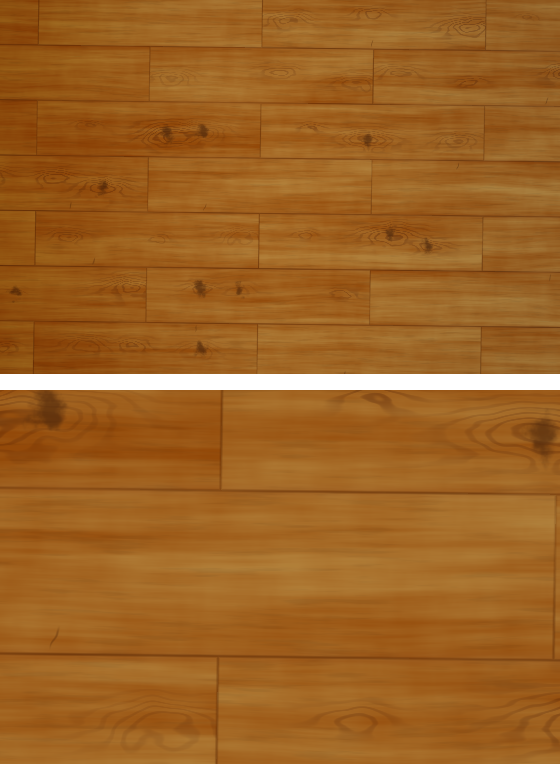
Top: the whole. Bottom: its middle third, enlarged.
This texture is drawn by a Shadertoy shader. Its source:

```glsl
// Wooden plank floor: seven courses in running bond, seen slightly askew.
// Stretched value noise gives the straight grain; contour lines of a field
// raised by bumps give the rings that flow around the knots.

float hash(vec2 p) {
    vec3 q = fract(p.xyx * 0.1031);
    q += dot(q, q.yzx + 33.33);
    return fract((q.x + q.y) * q.z);
}

float noise(vec2 p) {
    vec2 i = floor(p), f = fract(p);
    f = f * f * (3.0 - 2.0 * f);
    return mix(mix(hash(i), hash(i + vec2(1, 0)), f.x),
               mix(hash(i + vec2(0, 1)), hash(i + vec2(1, 1)), f.x), f.y);
}

float fbm(vec2 p) {
    float sum = 0.0, amp = 0.5;
    for (int i = 0; i < 4; i++) {
        sum += amp * noise(p);
        p = p * 2.03 + 17.3;
        amp *= 0.5;
    }
    return sum / 0.9375;
}

// Thin soft line around distance zero
float seam(float d, float px) {
    return 1.0 - smoothstep(0.0, 0.0016 + 0.6 * px, abs(d));
}

void mainImage(out vec4 fragColor, in vec2 fragCoord) {
    float px = 1.0 / iResolution.y;
    vec2 p = fragCoord * px;
    vec2 screen = fragCoord / iResolution.xy;
    vec2 plankSize = vec2(0.598, 0.1477);

    // Plank layout: slight tilt, every other course shifted by half a plank
    float v = (0.881 - p.y - 0.0122 * p.x) / plankSize.y;
    float row = floor(v);
    float shift = mod(row + 1.0, 2.0);
    float u = (p.x + 0.015 * (1.0 - p.y) - 0.104) / plankSize.x - 0.5 * shift;
    float col = floor(u);
    vec2 id = vec2(col, row) + 20.0;
    vec2 local = fract(vec2(u, v)) * plankSize;
    float seed = hash(id);
    vec2 g = local + vec2(seed * 37.0, hash(id + 7.7) * 23.0);

    // Knots: up to three along each knotty plank, few of them dark
    float cycle = 2.0 * col + shift + row + clamp(2.0 * row - 2.0, 0.0, 3.0);
    float knotty = mod(mod(cycle, 5.0), 2.0);
    float field = local.y * 55.0 + 3.0 * fbm(g * vec2(9.0, 28.0));
    float nearKnot = 0.0, core = 0.0;
    for (int i = 0; i < 3; i++) {
        vec2 key = id * 3.1 + float(i) * 11.7;
        vec2 center = plankSize * vec2((float(i) + 0.2 + 0.6 * hash(key)) / 3.0,
                                       0.35 + 0.3 * hash(key + 2.3));
        float size = 0.4 + 0.7 * hash(key + 5.1);
        vec2 d = local - center;
        d += 0.010 * (vec2(noise(g * 45.0), noise(g * 45.0 + 9.0)) - 0.5);
        vec2 e = d / (vec2(0.062, 0.024) * size);
        float bump = exp(-dot(e, e));
        field += 4.0 * size * bump;
        nearKnot = max(nearKnot, exp(-0.4 * dot(e, e)) * (0.3 + 0.6 * hash(key + 8.4)));
        float dark = step(0.76, hash(key + 3.9));
        float ragged = length(d * vec2(1.1, 0.8)) + 0.028 * (fbm(g * 75.0) - 0.5);
        core = max(core, dark * (1.0 - smoothstep(0.002, 0.020, ragged)));
    }
    nearKnot *= knotty;
    core *= knotty;
    float rings = smoothstep(0.1, 1.0, sin(6.2832 * field)) * nearKnot;

    // Straight grain: broad pale streaks, long fine fibres, faint mottling
    float wave = 0.010 * (noise(g * vec2(6.0, 9.0)) - 0.5);
    vec2 s = g + vec2(0.0, wave);
    float broad = noise(s * vec2(2.5, 18.0));
    float streak = fbm(s * vec2(3.0, 52.0));
    float fibre = fbm(s * vec2(9.0, 170.0));
    float mottle = fbm(g * vec2(30.0, 18.0));
    float tone = 0.5 + 0.45 * (broad - 0.5) + 0.85 * (streak - 0.5) + 0.5 * (fibre - 0.5)
               + 0.28 * (mottle - 0.5) + 0.24 * (seed - 0.5) - 0.12 * nearKnot;
    vec3 color = mix(vec3(0.565, 0.282, 0.035), vec3(0.675, 0.482, 0.215), clamp(tone, 0.0, 1.0));

    // Faint pores, rings, knot cores and a short crack on some planks
    color *= 1.0 - 0.05 * smoothstep(0.55, 0.8, fbm(s * vec2(18.0, 220.0) + 5.0));
    color *= 1.0 - vec3(0.20, 0.27, 0.30) * rings;
    color = mix(color, vec3(0.30, 0.15, 0.04), 0.65 * core);
    vec2 crack = local - plankSize * vec2(0.15 + 0.7 * hash(id + 4.4), step(0.5, seed) * 0.8 + 0.1);
    crack.x += 0.25 * crack.y + 0.006 * (noise(g * 90.0) - 0.5);
    float crackMask = seam(crack.x, px) * (1.0 - smoothstep(0.003, 0.012, abs(crack.y)));
    color = mix(color, vec3(0.33, 0.16, 0.03), 0.4 * crackMask * step(0.4, hash(id + 6.2)));

    // Joints: reddish, worn unevenly so that they fade in places
    vec2 edge = min(local, plankSize - local);
    float wear = 0.25 + 0.5 * noise(p * vec2(9.0, 11.0) + 3.0);
    color *= 1.0 - vec3(0.03, 0.07, 0.09) * (1.0 - smoothstep(0.0, 0.010, edge.y));
    float joint = max(seam(edge.y, px), 0.85 * seam(edge.x, px));
    color = mix(color, vec3(0.37, 0.17, 0.02), wear * joint);

    // Room light: deep amber at left, greyer at right, darker corners
    color *= mix(vec3(0.92, 0.83, 0.45), vec3(1.0), smoothstep(-0.05, 0.40, screen.x));
    color += vec3(-0.025, 0.005, 0.025) * smoothstep(0.5, 1.0, screen.x);
    vec2 c = screen - vec2(0.53, 0.48);
    color *= 1.03 - 0.14 * dot(c, c);
    fragColor = vec4(color, 1.0);
}
```
